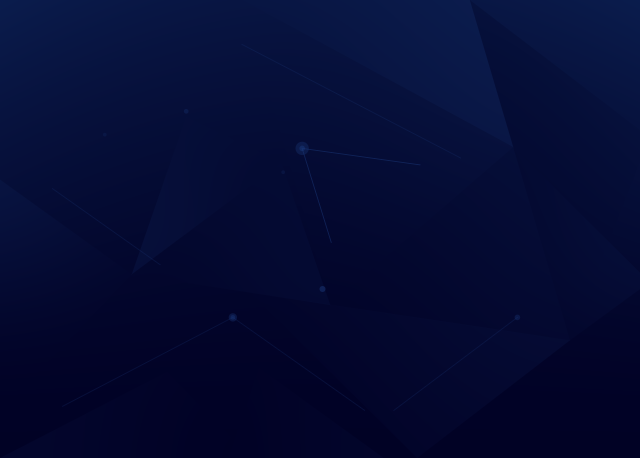
Write a WebGL 2 fragment shader that draws this background.

```glsl
#version 300 es
precision highp float;

uniform vec2 u_resolution;
out vec4 fragColor;

float cross2(vec2 a, vec2 b) { return a.x * b.y - a.y * b.x; }

// Antialiased coverage of a signed distance
float coverage(float d) { return clamp(0.5 - d * u_resolution.y, 0.0, 1.0); }

// Signed distance to the line through a and b, negative on the side of c
float edge(vec2 p, vec2 a, vec2 b, vec2 c) {
  vec2 dir = normalize(b - a);
  return -cross2(dir, p - a) * sign(cross2(dir, c - a));
}

// Triangle that is strongest at corner a and fades out over reach
float facet(vec2 p, vec2 a, vec2 b, vec2 c, float reach) {
  float d = max(edge(p, a, b, c), max(edge(p, b, c, a), edge(p, c, a, b)));
  return coverage(d) * (1.0 - smoothstep(0.0, reach, length(p - a)));
}

float thread(vec2 p, vec2 a, vec2 b) {
  vec2 ab = b - a;
  float t = clamp(dot(p - a, ab) / dot(ab, ab), 0.0, 1.0);
  return coverage(length(p - a - ab * t) - 0.0009);
}

float disc(vec2 p, vec2 center, float radius) {
  return coverage(length(p - center) - radius);
}

void main() {
  vec2 p = gl_FragCoord.xy / u_resolution.y;
  p.x *= 1.399 * u_resolution.y / u_resolution.x;

  // Night gradient, lighter toward the top and the sides
  float side = pow(abs(p.x - 0.7) / 0.7, 2.0);
  float light = pow(p.y, 1.7) * (0.8 + 0.2 * side) + 0.12 * side * smoothstep(0.1, 0.6, p.y);
  vec3 color = mix(vec3(0.004, 0.006, 0.146), vec3(0.037, 0.1, 0.285), light);

  // Shared corners of the folded surface
  vec2 ridgeTop = vec2(1.027, 1.0);
  vec2 ridgeMid = vec2(1.122, 0.679);
  vec2 ridgeLow = vec2(1.246, 0.257);
  vec2 valley = vec2(0.722, 0.334);
  vec2 leftTip = vec2(0.288, 0.401);
  vec2 peak = vec2(0.615, 0.645);
  vec2 topLeft = vec2(0.53, 1.0);

  // Facets: lit ones add light, shaded ones remove it
  float fold = 0.0;
  fold += 0.25 * facet(p, ridgeMid, ridgeTop, topLeft, 0.8);
  fold -= 0.15 * facet(p, ridgeTop, vec2(1.42, 0.70), ridgeLow, 0.7);
  fold += 0.09 * facet(p, ridgeMid, valley, topLeft, 0.6);
  fold += 0.12 * facet(p, ridgeLow, ridgeMid, valley, 0.6);
  fold += 0.12 * facet(p, vec2(1.42, 0.384), ridgeLow, ridgeMid, 0.45);
  fold += 0.19 * facet(p, ridgeLow, vec2(0.547, 0.361), vec2(0.912, 0.0), 0.8);
  fold += 0.22 * facet(p, leftTip, vec2(0.407, 0.745), peak, 0.42);
  fold += 0.15 * facet(p, vec2(0.0, 0.608), leftTip, vec2(0.0, 0.1), 0.45);
  fold += 0.14 * facet(p, valley, peak, leftTip, 0.42);
  fold += 0.13 * facet(p, vec2(0.0), vec2(0.365, 0.188), vec2(0.55, 0.0), 0.55);
  fold += 0.10 * facet(p, vec2(0.839, 0.0), vec2(0.566, 0.197), vec2(0.5, 0.0), 0.4);
  color += fold * vec3(0.06, 0.135, 0.21);

  // Threads between the nodes
  vec2 hub = vec2(0.6605, 0.676);
  vec2 lowNode = vec2(0.509, 0.307);
  vec2 rightNode = vec2(1.131, 0.307);
  float bright = max(thread(p, hub, vec2(0.918, 0.640)), thread(p, hub, vec2(0.724, 0.471)));
  float faint = max(thread(p, vec2(0.529, 0.903), vec2(1.007, 0.655)),
                    thread(p, vec2(0.115, 0.588), vec2(0.350, 0.422)));
  faint = max(faint, thread(p, lowNode, vec2(0.137, 0.113)));
  faint = max(faint, thread(p, lowNode, vec2(0.797, 0.104)));
  faint = max(faint, thread(p, rightNode, vec2(0.861, 0.104)));
  vec3 glow = vec3(0.10, 0.22, 0.48);
  color = mix(color, glow, 0.52 * bright);
  color = mix(color, glow, 0.26 * faint);

  // Nodes and their halos
  float halo = max(disc(p, hub, 0.0145), disc(p, lowNode, 0.009));
  float core = max(disc(p, hub, 0.006), 0.8 * disc(p, lowNode, 0.005));
  core = max(core, disc(p, vec2(0.705, 0.369), 0.0065));
  core = max(core, 0.7 * disc(p, rightNode, 0.006));
  core = max(core, 0.6 * disc(p, vec2(0.407, 0.757), 0.005));
  core = max(core, 0.4 * disc(p, vec2(0.229, 0.706), 0.004));
  core = max(core, 0.4 * disc(p, vec2(0.619, 0.624), 0.004));
  color = mix(color, glow, 0.34 * halo);
  color = mix(color, glow, 0.48 * core);

  fragColor = vec4(color, 1.0);
}
```
